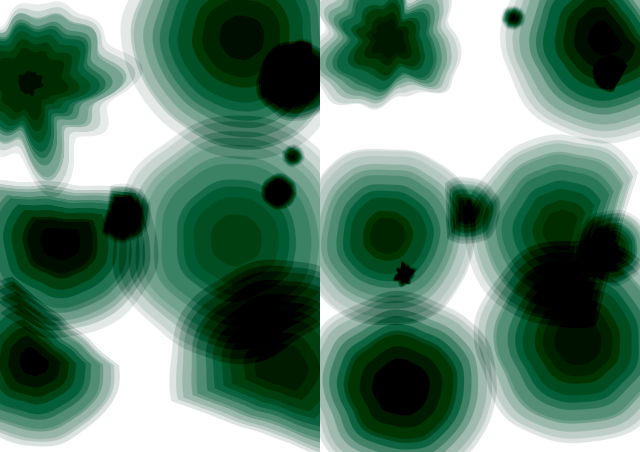
Write a Shadertoy shader that draws this background.

```glsl
// Two side by side sheets of translucent green blooms on white paper.
// Every bloom is a stack of nested, noise-bent washes; each wash subtracts light,
// so overlapping blooms sink through deep green into black.

const int WASHES = 11;          // nested layers in one bloom
const int LARGE_BLOOMS = 6;     // two columns by three rows
const int BLOOMS = 11;          // large blooms plus small accents
const vec3 GREEN_INK = vec3(0.315, 0.185, 0.240);
const vec3 GREY_INK = vec3(0.250, 0.205, 0.220);

vec2 hash2(vec2 p) {
    vec3 q = fract(p.xyx * vec3(0.1031, 0.1030, 0.0973));
    q += dot(q, q.yzx + 33.33);
    return fract((q.xx + q.yz) * q.zy);
}

vec2 gradientAt(vec2 cell) {
    float a = 6.2832 * hash2(cell).x;
    return vec2(cos(a), sin(a));
}

float gradientNoise(vec2 p) {
    vec2 i = floor(p), f = fract(p);
    vec2 u = f * f * f * (f * (f * 6.0 - 15.0) + 10.0);
    vec2 x = vec2(1.0, 0.0);
    float low = mix(dot(gradientAt(i), f), dot(gradientAt(i + x), f - x), u.x);
    float high = mix(dot(gradientAt(i + x.yx), f - x.yx),
                     dot(gradientAt(i + x.xx), f - x.xx), u.x);
    return mix(low, high, u.y);
}

// Light absorbed by one bloom; q is the offset from its centre in radii.
vec3 bloomInk(vec2 q, float pixel, float seed, float rough, float strength) {
    float dist = length(q);
    if (dist > 1.6) return vec3(0.0);
    vec2 dir = q / max(dist, 0.0001);
    vec2 trait = hash2(vec2(seed, 71.0));

    // Some blooms are pressed flat along one side.
    float a = 6.2832 * trait.x;
    float press = trait.y > 0.55 ? 1.7 : 0.0;
    float reach = max(dist, press * dot(q, vec2(cos(a), sin(a))));

    vec3 ink = vec3(0.0);
    for (int k = 0; k < WASHES; k++) {
        float layer = float(k);
        float jitter = hash2(vec2(layer, seed)).x;
        float depth = (layer + 0.7 * jitter) / float(WASHES);
        float edge = pow(1.0 - depth, 0.62);
        vec2 drift = vec2(seed * 3.7, layer * 0.05);
        float bend = 1.0 + rough * gradientNoise(dir * 1.7 + drift);
        float cover = 1.0 - smoothstep(-pixel, pixel, reach - edge * bend);
        vec3 tint = mix(GREY_INK, GREEN_INK, smoothstep(0.0, 0.3, depth));
        ink += tint * cover * (0.7 + 0.6 * jitter);
    }
    return ink * strength / float(WASHES);
}

// Centre (xy) and radius (z) of a bloom, in sheet heights.
vec3 placeBloom(int i, float sheet, float width) {
    vec2 h = hash2(vec2(float(i) + 3.0, sheet * 17.0 + 5.0));
    vec2 s = hash2(vec2(float(i) + 29.0, sheet * 11.0 + 2.0));
    if (i < LARGE_BLOOMS) {
        float column = float(i % 2), row = float(i / 2);
        vec2 home = vec2(mix(0.18, 0.82, column) * width, 0.19 + 0.335 * row);
        float radius = mix(mix(0.15, 0.25, s.x), mix(0.21, 0.29, s.x), column);
        return vec3(home + (h - 0.5) * vec2(0.14, 0.12), radius);
    }
    vec2 spot = vec2(mix(0.1, 0.95, sqrt(h.x)) * width, mix(0.35, 1.0, h.y));
    return vec3(spot, mix(0.025, 0.14, s.x * s.x));
}

void mainImage(out vec4 fragColor, in vec2 fragCoord) {
    vec2 p = fragCoord / iResolution.y;
    float width = 0.5 * iResolution.x / iResolution.y;
    float sheet = floor(p.x / width);
    p.x -= sheet * width;

    // Sum the ink of all blooms on this sheet.
    vec3 ink = vec3(0.0);
    for (int i = 0; i < BLOOMS; i++) {
        vec3 bloom = placeBloom(i, sheet, width);
        float seed = float(i) + 13.0 * sheet + 1.0;
        vec2 trait = hash2(vec2(seed, 43.0));
        float rough = trait.x > 0.65 ? 0.75 : 0.09;
        float strength = mix(4.0, 5.6, trait.y);
        float pixel = 0.8 / (iResolution.y * bloom.z);
        ink += bloomInk((p - bloom.xy) / bloom.z, pixel, seed, rough, strength);
    }
    fragColor = vec4(max(vec3(1.0) - ink, 0.0), 1.0);
}
```
